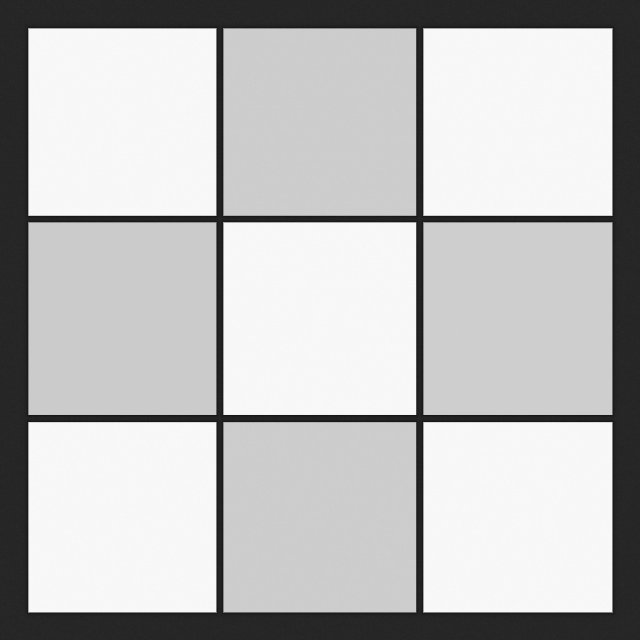
This pattern is drawn by a WebGL 2 fragment shader. Its source:

```glsl
#version 300 es
precision highp float;

uniform vec2 u_resolution;
out vec4 fragColor;

#define FRAME_TONE 0.150
#define SHADOW_TONE 0.070
#define WHITE_TONE 0.971
#define GREY_TONE 0.802
#define SHADOW_WIDTH 0.0026
#define GRAIN_CELLS 512.0
#define FRAME_GRAIN 0.012
#define TILE_GRAIN 0.004
// Start and end of the three columns (from left) and rows (from bottom)
#define COLUMN_START vec3(0.0443, 0.3490, 0.6615)
#define COLUMN_END vec3(0.3382, 0.6504, 0.9570)
#define ROW_START vec3(0.0430, 0.3516, 0.6628)
#define ROW_END vec3(0.3404, 0.6526, 0.9557)

float hash(vec2 p) {
    return fract(sin(dot(p, vec2(127.1, 311.7))) * 43758.5453);
}

float boxDistance(vec2 p, vec2 lower, vec2 upper) {
    vec2 d = abs(p - 0.5 * (lower + upper)) - 0.5 * (upper - lower);
    return length(max(d, 0.0)) + min(max(d.x, d.y), 0.0);
}

void main() {
    vec2 uv = gl_FragCoord.xy / u_resolution;
    float pixel = 1.0 / min(u_resolution.x, u_resolution.y);
    float grain = hash(floor(uv * GRAIN_CELLS)) - 0.5;

    // Nearest tile and its checkered tone
    float tileDistance = 1.0;
    float tileTone = WHITE_TONE;
    for (int row = 0; row < 3; row++) {
        for (int col = 0; col < 3; col++) {
            vec2 lower = vec2(COLUMN_START[col], ROW_START[row]);
            vec2 upper = vec2(COLUMN_END[col], ROW_END[row]);
            float d = boxDistance(uv, lower, upper);
            if (d < tileDistance) {
                tileDistance = d;
                bool isGrey = (row + col) % 2 == 1;
                tileTone = isGrey ? GREY_TONE + 0.006 * float(col - 1) : WHITE_TONE;
            }
        }
    }

    // Dark frame with a thin contact shadow around each tile
    float shadow = exp(-max(tileDistance, 0.0) / SHADOW_WIDTH);
    float frame = mix(FRAME_TONE, SHADOW_TONE, shadow) + grain * FRAME_GRAIN;

    // Tile faces with smoothed edges
    float face = tileTone + grain * TILE_GRAIN;
    float coverage = clamp(0.5 - tileDistance / pixel, 0.0, 1.0);
    fragColor = vec4(vec3(mix(frame, face, coverage)), 1.0);
}
```
